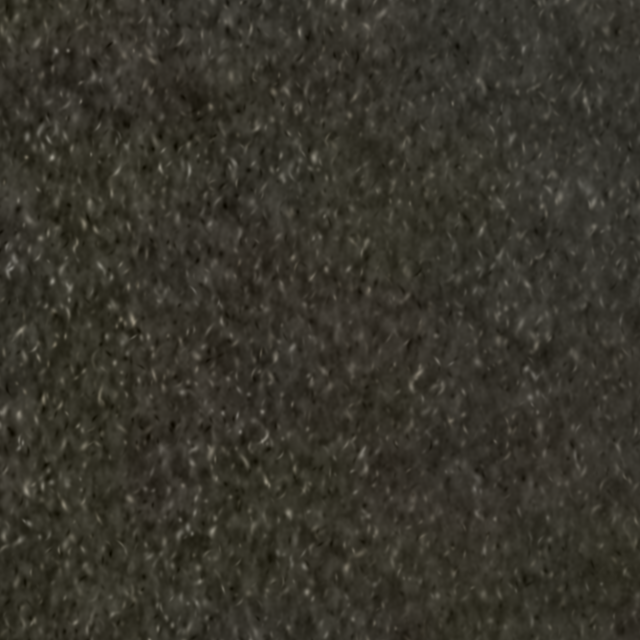
This texture is drawn by a three.js fragment shader. Its source:

```glsl
varying vec2 vUv;

const vec3 OLIVE = vec3(0.196, 0.188, 0.144);
const vec3 UMBER = vec3(0.203, 0.186, 0.155);
const vec3 SLATE = vec3(0.199, 0.194, 0.168);
const vec3 FLECK_WARM = vec3(1.04, 0.98, 0.88);
const vec3 FLECK_COOL = vec3(0.97, 0.98, 1.00);

float hash(vec2 p) {
  return fract(sin(dot(p, vec2(127.1, 311.7))) * 43758.5453);
}

float valueNoise(vec2 p) {
  vec2 cell = floor(p);
  vec2 f = fract(p);
  f = f * f * (3.0 - 2.0 * f);
  float low = mix(hash(cell), hash(cell + vec2(1.0, 0.0)), f.x);
  float high = mix(hash(cell + vec2(0.0, 1.0)), hash(cell + vec2(1.0, 1.0)), f.x);
  return mix(low, high, f.y);
}

vec2 rotate(vec2 p, float angle) {
  float c = cos(angle);
  float s = sin(angle);
  return vec2(c * p.x - s * p.y, s * p.x + c * p.y);
}

// Signed noise in two turned octaves
float mottle(vec2 p) {
  float coarse = valueNoise(rotate(p, 0.35));
  float fine = valueNoise(rotate(p * 1.9, -0.5) + 17.0);
  return 0.6 * coarse + 0.4 * fine - 0.5;
}

// Soft bent fibre standing along y
float fibre(vec2 p, float halfWidth, float halfLength, float bend) {
  p.x += bend * p.y * p.y;
  vec2 q = p / vec2(halfWidth, halfLength);
  return exp(-dot(q, q));
}

// One jittered fibre per cell; rarity raises the share of faint ones
float fibreLayer(vec2 uv, float cells, float seed, float rarity) {
  vec2 p = uv * cells;
  vec2 home = floor(p);
  float sum = 0.0;
  for (int y = -1; y <= 1; y++) {
    for (int x = -1; x <= 1; x++) {
      vec2 cell = home + vec2(float(x), float(y));
      vec2 id = cell + seed;
      vec2 centre = cell + vec2(hash(id), hash(id + 31.4));
      float tilt = (hash(id + 57.2) + hash(id + 71.9) - 1.0) * 1.1 + 0.1;
      float halfWidth = mix(0.13, 0.23, hash(id + 83.6));
      float halfLength = mix(0.20, 0.46, hash(id + 95.3));
      float bend = (hash(id + 12.7) - 0.5) * 0.9;
      float strength = pow(hash(id + 43.8), rarity);
      sum += strength * fibre(rotate(p - centre, tilt), halfWidth, halfLength, bend);
    }
  }
  return sum;
}

void main() {
  vec2 uv = vUv;

  // Broad drifts of hue, greyer toward the upper right
  float brown = smoothstep(0.2, 0.85, valueNoise(uv * 8.0 + 3.0));
  float corner = smoothstep(0.9, 2.0, uv.x + uv.y);
  float grey = smoothstep(0.3, 0.9, valueNoise(uv * 7.0 + 41.0));
  vec3 colour = mix(OLIVE, UMBER, brown);
  colour = mix(colour, SLATE, clamp(0.45 * grey + 0.7 * corner, 0.0, 1.0));
  colour += 0.014 * corner;

  // Uneven pile: soft blotches, upright mottling and fine grain
  float contrast = mix(1.2, 0.78, smoothstep(0.1, 1.0, uv.x));
  float shade = 0.058 * mottle(uv * 17.0);
  shade += 0.150 * contrast * mottle(uv * vec2(76.0, 48.0));
  shade += 0.026 * (valueNoise(uv * 180.0) - 0.5);

  // Dark gaps and pale fibres
  float patches = mix(0.6, 1.4, valueNoise(uv * 12.0 + 67.0));
  float gaps = fibreLayer(uv, 56.0, 5.0, 2.5);
  float pale = fibreLayer(uv, 45.0, 23.0, 3.6) + 0.85 * fibreLayer(uv, 60.0, 131.0, 3.6);
  vec3 fleck = mix(FLECK_WARM, FLECK_COOL, valueNoise(uv * 24.0 + 9.0));

  colour += shade - 0.090 * contrast * gaps;
  colour += 0.235 * contrast * patches * pale * fleck;
  gl_FragColor = vec4(clamp(colour, 0.0, 1.0), 1.0);
}
```
